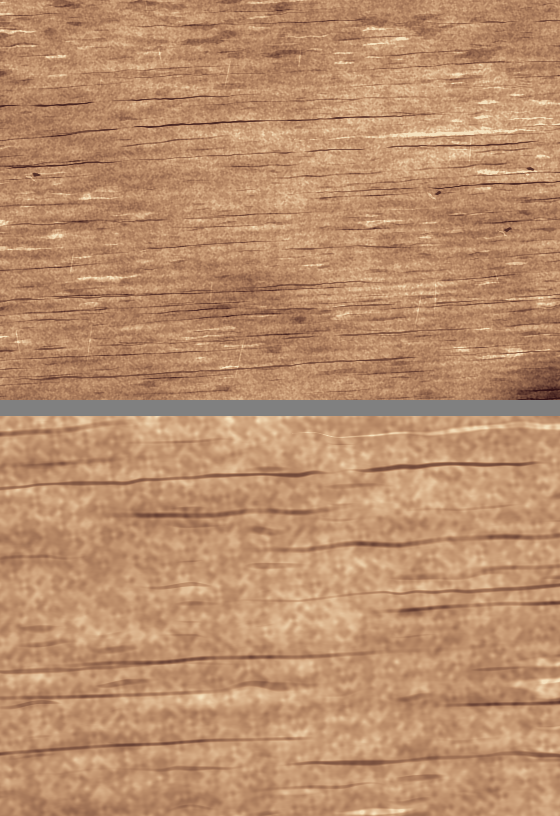
Top, the full canvas; bottom, a detail of the centre.
Give the GLSL for this texture, as a Shadertoy shader.

```glsl
// Weathered wooden board with nearly horizontal grain, cracks and scratches

float hash(vec2 p) {
    return fract(sin(dot(p, vec2(12.9898, 78.233))) * 43758.5453);
}

float noise(vec2 p) {
    vec2 i = floor(p), f = fract(p);
    f = f * f * (3.0 - 2.0 * f);
    return mix(mix(hash(i), hash(i + vec2(1, 0)), f.x),
               mix(hash(i + vec2(0, 1)), hash(i + vec2(1, 1)), f.x), f.y);
}

float fbm(vec2 p) {
    float sum = 0.0, amp = 0.5;
    for (int i = 0; i < 4; i++) {
        sum += amp * noise(p);
        p = p * 2.03 + 17.3;
        amp *= 0.5;
    }
    return sum / 0.9375;
}

// Tone 0..1 runs from dark brown to pale straw; below 0 is crack shadow
vec3 woodColor(float tone) {
    tone = clamp(tone, -0.6, 1.1);
    return vec3(0.47, 0.31, 0.24) + vec3(0.45, 0.39, 0.26) * tone
         + vec3(0.0, 0.10, 0.15) * pow(max(tone, 0.0), 4.0);
}

// Growth lines, closer together towards the bottom, broken into ragged hairlines
float growthLines(float x, float v) {
    float density = 44.0 - 24.0 * v;
    float phase = v * (44.0 - 12.0 * v) + 1.0 * noise(vec2(x * 1.5, v * 12.0));
    float id = floor(phase);
    float center = 0.5 + 0.5 * (hash(vec2(id, 9.0)) - 0.5);
    center += 0.12 * (noise(vec2(x * 25.0, id * 5.0)) - 0.5);
    float d = abs(fract(phase) - center) / density;
    float presence = smoothstep(0.5, 0.85, noise(vec2(x * 5.0 + id * 3.7, id * 17.0)));
    presence *= 0.4 + 0.9 * noise(vec2(x * 35.0, id * 13.0));
    float hair = presence * smoothstep(0.0028, 0.0003, d);
    float band = sin(6.2832 * phase) * noise(vec2(x * 3.0, v * 20.0));
    return 0.13 * band * smoothstep(0.9, 0.2, v) - 0.62 * hair;
}

// Long splits following the grain, strongest in the upper half
float cracks(float x, float v) {
    float dark = 0.0;
    for (int i = 0; i < 12; i++) {
        float k = float(i);
        float y = 0.89 - 0.078 * k + 0.04 * (hash(vec2(k, 4.0)) - 0.5);
        y += 0.008 * (noise(vec2(x * 2.5, k * 7.0)) - 0.5);
        y += 0.005 * (noise(vec2(x * 18.0, k * 5.0)) - 0.5);
        y += 0.002 * (noise(vec2(x * 70.0, k * 3.0)) - 0.5);
        float open = smoothstep(0.25, 0.7, noise(vec2(x * 2.4 + k, k * 11.0)));
        open *= smoothstep(0.05, 0.5, noise(vec2(x * 16.0, k * 19.0)));
        float width = 0.0022 * open * (0.3 + noise(vec2(x * 45.0, k)));
        float strength = i < 6 ? 0.95 : 0.55;
        dark = max(dark, strength * open * smoothstep(width + 0.0014, width * 0.4, abs(v - y)));
    }
    return dark;
}

// Short pale scratches lying steeply across the grain
float scratches(vec2 p, float aspect) {
    float light = 0.0;
    for (int i = 0; i < 14; i++) {
        float k = float(i);
        vec2 q = p - vec2(aspect * hash(vec2(k, 1.0)), hash(vec2(k, 2.0)));
        float lean = 0.7 * (hash(vec2(k, 3.0)) - 0.5);
        float len = 0.015 + 0.07 * hash(vec2(k, 6.0));
        float line = smoothstep(0.003, 0.0005, abs(q.x - lean * q.y));
        light = max(light, line * smoothstep(len, len * 0.4, abs(q.y)));
    }
    return light;
}

// Small dark pits, each with a pale chip at its lower left
vec2 pits(vec2 p, float aspect) {
    vec2 mark = vec2(0.0);
    for (int i = 0; i < 4; i++) {
        float k = float(i);
        vec2 q = p - vec2(aspect * hash(vec2(k, 31.0)), 0.2 + 0.7 * hash(vec2(k, 37.0)));
        q += 0.006 * (vec2(noise(p * 120.0), noise(p * 120.0 + 9.0)) - 0.5);
        mark.x = max(mark.x, smoothstep(0.009, 0.004, length(q * vec2(0.8, 1.6))));
        vec2 c = q + vec2(0.013, 0.008);
        mark.y = max(mark.y, smoothstep(0.008, 0.004, length(vec2(c.x * 0.6, c.y * 1.6 + c.x))));
    }
    return mark;
}

void mainImage(out vec4 fragColor, in vec2 fragCoord) {
    vec2 p = fragCoord / iResolution.y;
    float aspect = iResolution.x / iResolution.y;

    // Grain coordinate: rises to the right and wanders a little
    float v = p.y - mix(0.06, 0.035, p.y) * p.x + 0.012 * (noise(p * vec2(2.0, 3.0)) - 0.5);
    float ragged = v + 0.006 * (noise(p * vec2(40.0, 60.0)) - 0.5);

    // Broad stains and uneven light
    float tone = 0.56 + 0.56 * (fbm(p * vec2(3.0, 4.5) + 3.0) - 0.5);
    vec2 glow = (p - vec2(0.7 * aspect, 0.7)) * vec2(1.6, 3.2);
    tone += 0.2 * exp(-dot(glow, glow)) - 0.06 * smoothstep(0.6, 0.0, p.x);

    // Streaks along the fibres and fine speckle
    tone += 0.42 * (fbm(vec2(p.x * 6.0, ragged * 50.0)) - 0.5);
    tone += 0.34 * (fbm(vec2(p.x * 32.0, ragged * 95.0)) - 0.5);
    tone += 0.36 * (noise(mat2(0.8, 0.6, -0.6, 0.8) * p * 230.0) - 0.5);
    tone += growthLines(p.x, v);

    // Flaked surface near the top, short dark dashes, worn pale slivers
    float flake = smoothstep(0.56, 0.68, fbm(vec2(p.x * 14.0, ragged * 50.0) + 40.0));
    tone -= 0.3 * flake * smoothstep(0.6, 0.9, p.y) * smoothstep(0.35, 0.6, noise(p * 5.0));
    float dash = smoothstep(0.8, 0.95, noise(vec2(p.x * 16.0, ragged * 140.0) + 60.0));
    tone -= 0.3 * dash;
    float sliver = smoothstep(0.76, 0.9, noise(vec2(p.x * 14.0, ragged * 110.0)));
    tone += 0.36 * sliver * smoothstep(0.42, 0.65, noise(p * vec2(4.0, 7.0) + 8.0));
    float taper = 0.007 * smoothstep(0.45, 0.8, p.x / aspect) * smoothstep(1.0, 0.85, p.x / aspect);
    tone += 0.35 * smoothstep(taper, taper * 0.5 - 0.001, abs(ragged - 0.615)) * step(0.0005, taper);

    // Damage and shaded corner
    vec2 pit = pits(p, aspect);
    tone += 0.22 * scratches(p, aspect) + 0.35 * pit.y;
    tone = mix(tone, -0.45, max(cracks(p.x, v), 0.9 * pit.x));
    tone -= 0.9 * smoothstep(0.24, 0.0, length((p - vec2(aspect, 0.0)) * vec2(1.0, 1.5)));

    fragColor = vec4(woodColor(tone), 1.0);
}
```
